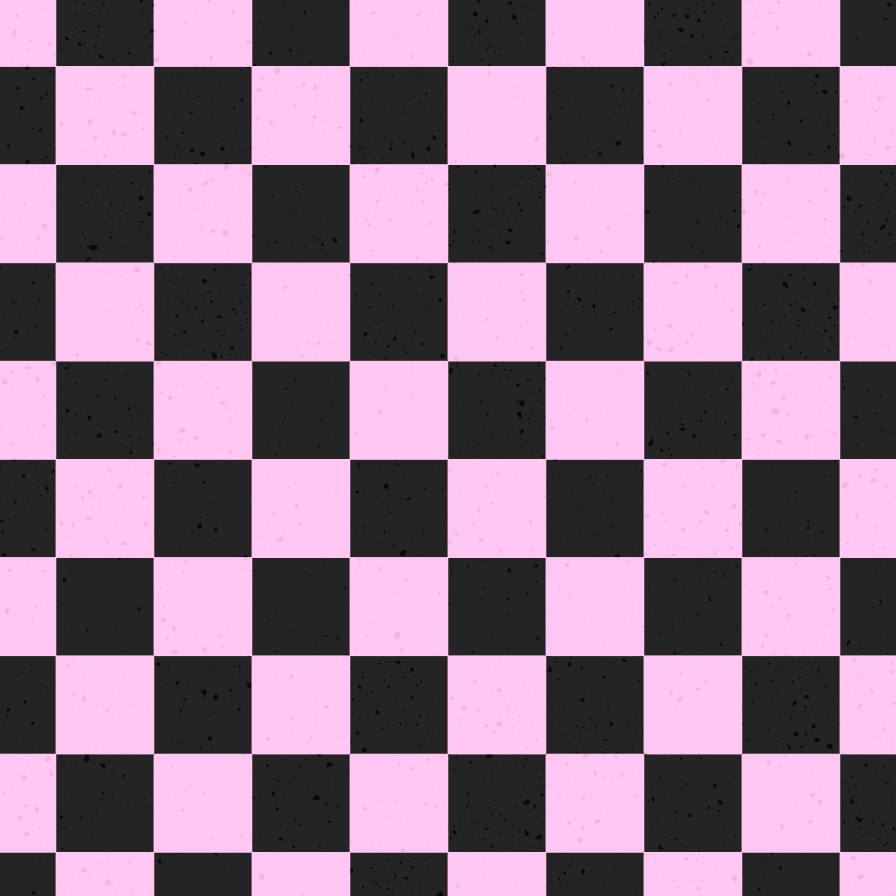
Write a WebGL 1 fragment shader that draws this pattern.

```glsl
precision highp float;
// Pink and charcoal checkerboard with angular worn specks.

#define TILES vec2(9.143, 9.121)
#define SHIFT vec2(0.571, 0.445)
#define DARK_INSET 0.004
#define PINK vec3(1.0, 0.78, 0.95)
#define CHARCOAL vec3(0.14, 0.14, 0.14)
#define PINK_SPECK vec3(0.965, 0.70, 0.895)
#define DARK_SPECK vec3(0.035, 0.035, 0.035)
#define FINE_GRID 12.0
#define COARSE_GRID 7.5
#define FINE_AMOUNT 0.36
#define COARSE_AMOUNT 0.34

uniform vec2 u_resolution;

float hash(vec2 p) {
  return fract(sin(dot(p, vec2(127.1, 311.7))) * 43758.5453);
}

float valueNoise(vec2 p) {
  vec2 i = floor(p);
  vec2 f = fract(p);
  f = f * f * (3.0 - 2.0 * f);
  float low = mix(hash(i), hash(i + vec2(1.0, 0.0)), f.x);
  float high = mix(hash(i + vec2(0.0, 1.0)), hash(i + vec2(1.0, 1.0)), f.x);
  return mix(low, high, f.y);
}

mat2 rotation(float angle) {
  float c = cos(angle);
  float s = sin(angle);
  return mat2(c, -s, s, c);
}

// Signed distance to an irregular five-sided chip.
float chipDistance(vec2 p, float radius, vec2 id) {
  p = rotation(6.2832 * hash(id + 3.7)) * p;
  p.y *= mix(0.65, 1.0, hash(id + 8.3));
  float d = -1.0;
  for (int k = 0; k < 5; k++) {
    float side = float(k);
    float angle = side * 1.2566;
    float reach = radius * mix(0.35, 1.0, hash(id + 17.0 + side * 5.3));
    d = max(d, dot(p, vec2(cos(angle), sin(angle))) - reach);
  }
  return d;
}

// Coverage of one layer with at most one chip per grid cell.
float specks(vec2 board, float grid, float amount, vec2 radii, float seed, float pixel) {
  vec2 p = rotation(seed) * board * grid;
  vec2 cell = floor(p);
  vec2 id = cell + seed * 31.0;
  vec2 center = mix(vec2(0.28), vec2(0.72), vec2(hash(id + 1.3), hash(id + 5.9)));

  // Wear depends on the tile under the chip and on drifting clusters.
  vec2 home = (cell + center) * rotation(seed) / grid;
  float tileWear = mix(0.35, 1.35, hash(floor(home) + 40.0));
  float cluster = mix(0.3, 1.5, valueNoise(home * 3.0 + seed));
  float present = step(hash(id), amount * tileWear * cluster);

  float size = hash(id + 11.1);
  float radius = mix(radii.x, radii.y, size * size);
  float d = chipDistance(p - cell - center, radius, id) / grid;
  return present * (1.0 - smoothstep(-0.5 * pixel, 0.5 * pixel, d));
}

void main() {
  vec2 board = gl_FragCoord.xy / u_resolution * TILES - SHIFT;
  float pixel = TILES.x / u_resolution.x;

  // Dark tiles sit slightly inside their cells.
  vec2 tile = floor(board);
  vec2 local = abs(fract(board) - 0.5);
  float edge = max(local.x, local.y) - 0.5 + DARK_INSET;
  float isDark = 1.0 - mod(tile.x + tile.y, 2.0);
  float dark = isDark * (1.0 - smoothstep(-0.5 * pixel, 0.5 * pixel, edge));

  // Fine dust and larger chips
  float fine = specks(board, FINE_GRID, FINE_AMOUNT, vec2(0.06, 0.16), 0.43, pixel);
  float coarse = specks(board, COARSE_GRID, COARSE_AMOUNT, vec2(0.07, 0.26), 1.17, pixel);
  float wear = max(fine, coarse);

  vec3 base = mix(PINK, CHARCOAL, dark);
  vec3 worn = mix(PINK_SPECK, DARK_SPECK, dark);
  gl_FragColor = vec4(mix(base, worn, wear), 1.0);
}
```
